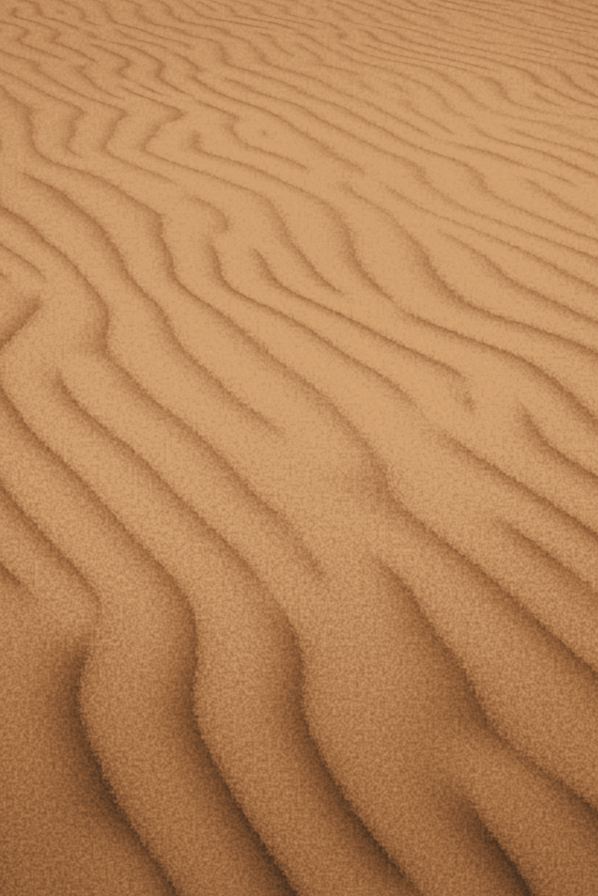
Write a WebGL 2 fragment shader that draws this texture.

```glsl
#version 300 es
precision highp float;
// Wind-rippled sand seen in perspective, running off to a far upper-left point.
// Ripples are a sawtooth of a ground-plane phase, bent by gradient noise and
// split by scattered fork pairs; a tone ramp and fine grain give the colour.

uniform vec2 u_resolution;
out vec4 fragColor;

const float TAU = 6.2831853;
const vec2  VANISH = vec2(-0.50, 1.85);      // vanishing point, canvas widths
const vec2  RIPPLE_DENSITY = vec2(9.0, 18.0); // across and along the ripples
const float MEANDER = 1.15;                  // slow bending, in ripples
const float WIGGLE = 0.30;                   // quick bending, in ripples
const float FORK_CELL = 4.5;                 // spacing of fork pairs, in ripples
const float CREST_WIDTH = 0.05;              // softness of the crest edge
const float LEE_TONE = 0.32;                 // shade left just behind the crest
const float SHADE_NEAR = 0.60;
const float SHADE_FAR = 0.36;
const float GRAIN = 0.24;
const float GRAIN_FREQ = 205.0;              // grains per canvas width

const vec3 RAMP[6] = vec3[6](
    vec3(0.30, 0.20, 0.13), vec3(0.42, 0.27, 0.16), vec3(0.53, 0.34, 0.20),
    vec3(0.64, 0.43, 0.26), vec3(0.73, 0.53, 0.35), vec3(0.81, 0.62, 0.43));

vec2 hash2(vec2 c) {
    vec3 p = fract(c.xyx * vec3(0.1031, 0.1030, 0.0973));
    p += dot(p, p.yzx + 33.33);
    return fract((p.xx + p.yz) * p.zy);
}

float cornerSlope(vec2 cell, vec2 offset) {
    float angle = TAU * hash2(cell).x;
    return dot(vec2(cos(angle), sin(angle)), offset);
}

float gradientNoise(vec2 p) {
    vec2 i = floor(p), f = p - i;
    vec2 u = f * f * f * (f * (f * 6.0 - 15.0) + 10.0);
    vec2 e = vec2(0.0, 1.0);
    return mix(mix(cornerSlope(i, f), cornerSlope(i + e.yx, f - e.yx), u.x),
               mix(cornerSlope(i + e.xy, f - e.xy), cornerSlope(i + e.yy, f - e.yy), u.x), u.y);
}

// Phase added by fork pairs (x) and ripple strength, fading at fork tips (y).
vec2 forks(vec2 q) {
    vec2 result = vec2(0.0, 1.0);
    vec2 home = floor(q / FORK_CELL);
    for (int j = -1; j <= 1; j++)
    for (int i = -1; i <= 1; i++) {
        vec2 cell = home + vec2(i, j);
        vec2 rnd = hash2(cell + 17.0);
        vec2 toCentre = q - (cell + 0.15 + 0.7 * rnd) * FORK_CELL;
        vec2 shape = hash2(cell + 61.0);
        vec2 arm = vec2(0.9 * (shape.x - 0.5), 0.8 + 0.9 * shape.y);
        vec2 a = toCentre - arm, b = toCentre + arm;
        // The subtended angle jumps one full turn across the joining segment.
        float turn = atan(a.x * b.y - a.y * b.x, dot(a, b)) / TAU;
        float reach = 1.0 - smoothstep(0.45, 1.0, length(toCentre) / FORK_CELL);
        result.x += turn * reach;
        result.y *= smoothstep(0.05, 0.85, min(length(a), length(b)));
    }
    return result;
}

// Shade over one ripple: slow rise to a sharp crest, then a short soft tail.
float rippleShade(float t, float edge) {
    float slope = smoothstep(0.25, 1.05, t);
    float rise = 0.68 * slope * slope + 0.36 * exp((t - 1.0) * 13.0);
    float body = mix(rise, LEE_TONE, smoothstep(1.0 - edge, 1.0, t));
    return body + LEE_TONE * exp(-t * 11.0) * (1.0 - t);
}

vec3 sandColour(float tone) {
    vec3 colour = RAMP[0] * (1.0 + 0.6 * min(tone, 0.0));
    for (int i = 0; i < 5; i++)
        colour += (RAMP[i + 1] - RAMP[i]) * clamp(tone * 5.0 - float(i), 0.0, 1.0);
    return colour * (1.0 + 0.25 * max(tone - 1.0, 0.0));
}

void main() {
    vec2 p = gl_FragCoord.xy / u_resolution.x;
    vec2 uv = gl_FragCoord.xy / u_resolution;

    // Ground plane: x counts ripples, y runs along them.
    float drop = max(VANISH.y - p.y, 0.05);
    vec2 ground = vec2(p.x - VANISH.x, 1.0) / drop;
    vec2 q = ground * RIPPLE_DENSITY;
    float pixelPhase = RIPPLE_DENSITY.x * length(vec2(1.0, ground.x)) / (drop * u_resolution.x);

    float grain = gradientNoise(p * GRAIN_FREQ)
                + 0.6 * gradientNoise(p * GRAIN_FREQ * 0.53 + 31.7);

    // Ripple phase
    vec2 fork = forks(q);
    float phase = q.x + fork.x + 0.02 * grain
                + MEANDER * gradientNoise(q * vec2(0.15, 0.24) + 5.3)
                + WIGGLE * gradientNoise(q * vec2(0.38, 0.55) + 40.1);
    float edge = clamp(CREST_WIDTH + 1.3 * pixelPhase, 0.0, 0.6);
    float strength = fork.y * (0.95 + 0.5 * gradientNoise(q * 0.17 + 71.0));
    float shade = rippleShade(fract(phase), edge) * strength;

    // Broad light: warm dark foreground, bright middle, dim corners
    float light = mix(0.68, 1.06, smoothstep(-0.02, 0.62, uv.y));
    light -= 0.10 * smoothstep(0.82, 1.02, uv.y);
    vec2 fromCentre = uv - vec2(0.55, 0.6);
    light -= 0.30 * dot(fromCentre, fromCentre);
    light += 0.06 * gradientNoise(p * 3.0 + 9.0);

    float depth = smoothstep(0.3, 1.0, uv.y);
    float tone = light - shade * mix(SHADE_NEAR, SHADE_FAR, depth);
    tone += grain * GRAIN * mix(1.0, 0.45, depth);
    fragColor = vec4(sandColour(tone), 1.0);
}
```
